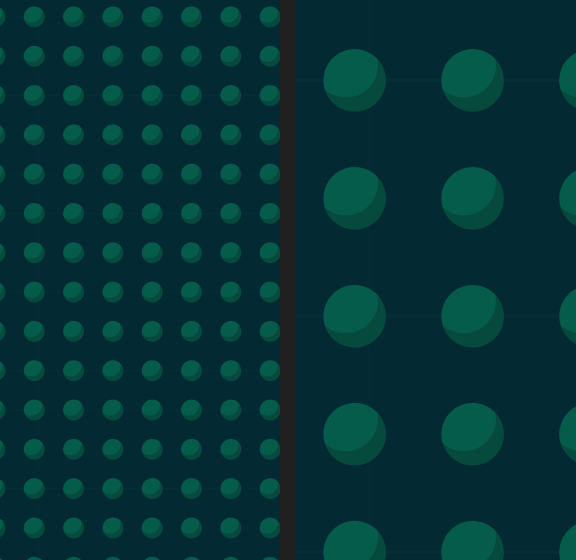
Left: the whole. Right: its middle third, enlarged.
Write a Shadertoy shader that draws this pattern.

```glsl
// Lengths are fractions of the canvas width, y runs down from the top
const float PITCH = 0.1404;
const vec2 FIRST_DOT = vec2(0.1224, 0.0604);
const float DOT_RADIUS = 0.0372;
const vec2 LIT_OFFSET = vec2(-0.0105, -0.0180);
const float LIT_RADIUS = 0.0382;
const float SEAM_WIDTH = 0.0036;
const float SEAM_SHIFT = 0.0165;
const vec2 SEAM_STRENGTH = vec2(0.16, 0.36);

const vec3 GROUND = vec3(0.012, 0.163, 0.198);
const vec3 SEAM = vec3(0.040, 0.210, 0.230);
const vec3 SHADE = vec3(0.022, 0.288, 0.238);
const vec3 LIT = vec3(0.022, 0.362, 0.292);

// Antialiased coverage of a signed distance
float coverage(float dist, float pixel) {
    return clamp(0.5 - dist / pixel, 0.0, 1.0);
}

float disc(vec2 p, float radius, float pixel) {
    return coverage(length(p) - radius, pixel);
}

// Three of every five tile joints show a hairline
float jointVisible(float index) {
    return step(fract(index * 0.6 + 0.05), 0.5);
}

void mainImage(out vec4 fragColor, in vec2 fragCoord) {
    float pixel = 1.0 / iResolution.x;
    vec2 p = vec2(fragCoord.x, iResolution.y - fragCoord.y) * pixel;

    // Square lattice with a dot at every cell centre
    vec2 lattice = (p - FIRST_DOT) / PITCH;
    vec2 cell = floor(lattice + 0.5);
    vec2 local = (lattice - cell) * PITCH;

    // Faint joints behind the dots
    float across = coverage(abs(local.y) - 0.5 * SEAM_WIDTH, pixel) * jointVisible(cell.y);
    float down = coverage(abs(local.x - SEAM_SHIFT) - 0.5 * SEAM_WIDTH, pixel) * jointVisible(cell.x);
    float seam = max(across * SEAM_STRENGTH.y, down * SEAM_STRENGTH.x);
    vec3 color = mix(GROUND, SEAM, seam);

    // Shaded dot with an offset lit disc clipped inside it
    float dotMask = disc(local, DOT_RADIUS, pixel);
    float litMask = disc(local - LIT_OFFSET, LIT_RADIUS, pixel);
    color = mix(color, mix(SHADE, LIT, litMask), dotMask);

    fragColor = vec4(color, 1.0);
}
```
